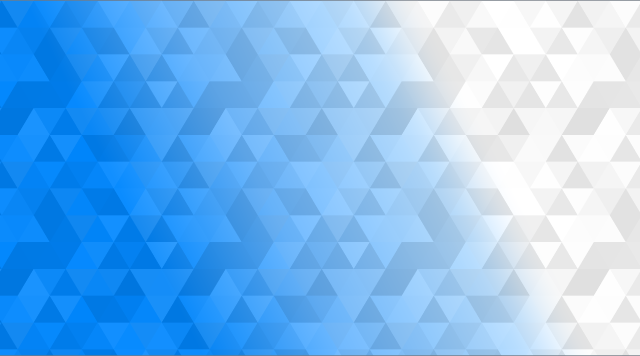
A WebGL 2 fragment shader for this background:

```glsl
#version 300 es
precision highp float;
// A mosaic of triangles over a slanted gradient from deep blue to white.
// Rows of a triangular lattice give each cell an id; a sine hash of that id,
// wrapped to a repeating motif, picks how far the cell is shaded or lifted.

uniform vec2 u_resolution;
out vec4 fragColor;

const vec3 DEEP_BLUE = vec3(0.0, 0.53, 1.0);
const vec3 SKY_BLUE = vec3(0.40, 0.71, 1.0);
const vec3 PALE_BLUE = vec3(0.69, 0.855, 1.0);
const vec3 WHITE = vec3(1.0);
const vec3 FRAME_GREY = vec3(0.45, 0.48, 0.52);

// Lengths are fractions of the canvas height
const vec2 CELL = vec2(0.0899, 0.0753);
const vec2 LATTICE_START = vec2(0.0047, 0.0023);
const float FRAME_WIDTH = 0.0022;
const float SLANT = 0.5;
const float MOTIF = 6.0;
const int SAMPLES = 3;

float hash(vec2 p) {
    return fract(sin(dot(p, vec2(127.1, 311.7))) * 43758.5453);
}

// Colour along the slanted axis
vec3 slantedGradient(float t) {
    vec3 color = mix(DEEP_BLUE, SKY_BLUE, clamp((t - 0.07) / 0.40, 0.0, 1.0));
    color = mix(color, PALE_BLUE, clamp((t - 0.47) / 0.47, 0.0, 1.0));
    return mix(color, WHITE, smoothstep(0.92, 1.18, t));
}

// Triangle id: column, row, and 1 when the apex points up
vec3 triangleId(vec2 p, vec2 cell) {
    float row = floor(p.y / cell.y);
    float down = fract(p.y / cell.y);
    float u = p.x / cell.x - 0.5 * mod(row, 2.0);
    float apex = floor(u + 0.5);
    bool pointsUp = abs(u - apex) < 0.5 * down;
    return pointsUp ? vec3(apex, row, 1.0) : vec3(floor(u), row, 0.0);
}

// Shade in x, lift towards white in y
vec2 triangleTone(vec3 id, float motif) {
    vec2 key = mod(id.xy, motif) + vec2(17.0, 5.0) * id.z;
    float alternate = 1.0 - mod(id.x + id.y, 2.0);
    float darkChance = mix(0.22, mix(0.12, 0.85, alternate), id.z);
    float isDark = step(hash(key + 3.7), darkChance);
    float amount = hash(key + 9.2);
    float shade = mix(0.065 * amount, 0.08 + 0.045 * amount, isDark);
    float lift = 0.11 * hash(key + 21.4) * (1.0 - isDark);
    return vec2(shade, lift);
}

vec3 mosaic(vec2 p) {
    vec3 base = slantedGradient(p.x - SLANT * p.y);
    vec2 tone = triangleTone(triangleId(p - LATTICE_START, CELL), MOTIF);
    return mix(base, WHITE, tone.y) * (1.0 - tone.x);
}

void main() {
    // Average a small grid of samples to smooth the triangle edges
    vec3 color = vec3(0.0);
    for (int j = 0; j < SAMPLES; j++) {
        for (int i = 0; i < SAMPLES; i++) {
            vec2 offset = (vec2(i, j) + 0.5) / float(SAMPLES) - 0.5;
            vec2 p = (gl_FragCoord.xy + offset) / u_resolution.y;
            color += mosaic(vec2(p.x, 1.0 - p.y));
        }
    }
    color /= float(SAMPLES * SAMPLES);

    // Hairline along the top and bottom
    float pixel = 1.0 / u_resolution.y;
    float y = gl_FragCoord.y * pixel;
    float edge = min(y, 1.0 - y);
    float frame = 1.0 - smoothstep(-0.5 * pixel, 0.5 * pixel, edge - FRAME_WIDTH);
    fragColor = vec4(mix(color, FRAME_GREY, 0.8 * frame), 1.0);
}
```
